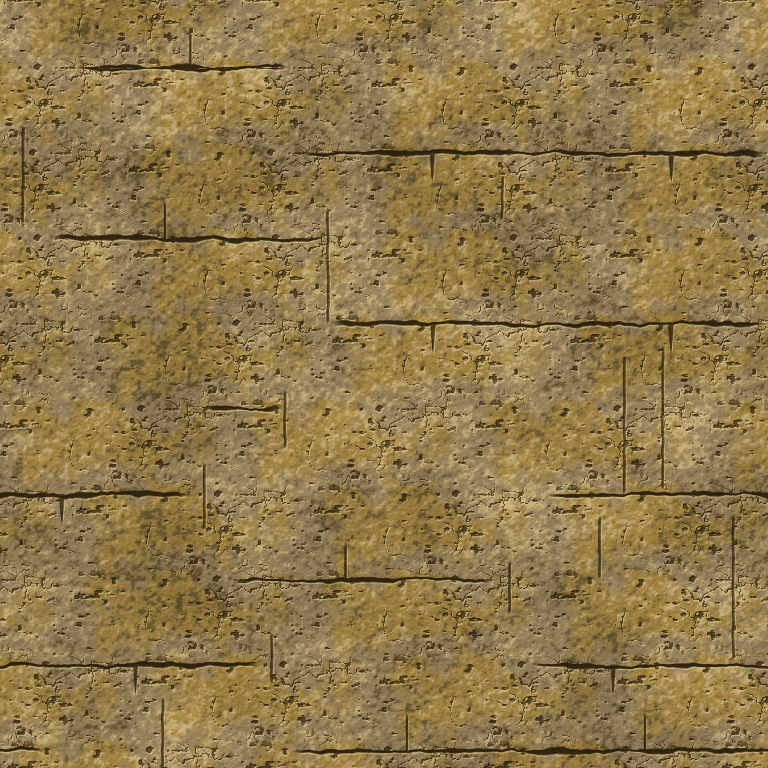
Reproduce this texture procedurally as a WebGL 2 fragment shader.

```glsl
#version 300 es
precision highp float;

uniform vec2 u_resolution;
out vec4 fragColor;

const float COURSES = 9.0;
const float MOTIF = 0.31;   // width of the repeating stone face
const vec3 OCHRE = vec3(0.61, 0.495, 0.245);
const vec3 TAN = vec3(0.57, 0.49, 0.35);
const vec3 PALE = vec3(0.66, 0.58, 0.40);
const vec3 UMBER = vec3(0.45, 0.38, 0.22);
const vec3 GAP = vec3(0.15, 0.11, 0.035);

// Per course: bed joint start, bed joint length, face offset
const vec3 BEDS[9] = vec3[9](
  vec3(0.098, 0.28, 0.214), vec3(0.39, 0.61, 0.208), vec3(0.065, 0.36, 0.214),
  vec3(0.43, 0.57, 0.163), vec3(0.26, 0.11, 0.039), vec3(0.71, 0.54, 0.139),
  vec3(0.30, 0.345, 0.137), vec3(0.69, 0.65, 0.224), vec3(0.38, 0.68, 0.05));

// Upright joints: x, top in courses, length in courses
const vec3 HEADS[12] = vec3[12](
  vec3(0.03, 0.67, 1.17), vec3(0.427, 1.64, 1.36), vec3(0.654, 1.25, 0.55),
  vec3(0.371, 3.77, 0.7), vec3(0.863, 3.25, 1.7), vec3(0.813, 3.36, 1.64),
  vec3(0.266, 4.62, 0.8), vec3(0.781, 5.24, 0.76), vec3(0.955, 5.24, 1.7),
  vec3(0.664, 5.77, 0.64), vec3(0.354, 6.61, 0.62), vec3(0.212, 7.37, 0.88));

float hash(vec2 p) {
  return fract(sin(dot(p, vec2(127.1, 311.7))) * 43758.5453);
}

// Value noise that wraps along x
float noise(vec2 p, float period) {
  vec2 i = floor(p), f = fract(p);
  f = f * f * (3.0 - 2.0 * f);
  float a = mod(i.x, period), b = mod(i.x + 1.0, period);
  return mix(mix(hash(vec2(a, i.y)), hash(vec2(b, i.y)), f.x),
             mix(hash(vec2(a, i.y + 1.0)), hash(vec2(b, i.y + 1.0)), f.x), f.y);
}

float fbm(vec2 p, float period) {
  float sum = 0.0, amp = 0.533;
  for (int i = 0; i < 4; i++) {
    sum += amp * noise(p, period);
    p *= 2.0;
    period *= 2.0;
    amp *= 0.5;
  }
  return sum;
}

float wrapNear(float x) { return x - floor(x + 0.5); }

float spot(vec2 q, vec2 centre, vec2 size) {
  vec2 d = vec2(wrapNear(q.x - centre.x), q.y - centre.y) / size;
  return exp(-dot(d, d));
}

float span(float t, float len, float soft) {
  return smoothstep(0.0, soft, t) * (1.0 - smoothstep(len - soft, len, t));
}

float line(float d, float halfWidth) {
  return 1.0 - smoothstep(halfWidth * 0.5, halfWidth + 0.001, abs(d));
}

// One stone face: height, cavity, ochre stain
vec3 stone(vec2 q) {
  vec2 g = q * vec2(28.0, 10.0);
  float crag = spot(q, vec2(0.47, 0.1), vec2(0.08, 0.4));
  float swirl = spot(q, vec2(0.0, 0.1), vec2(0.05, 0.18));
  float broad = fbm(g * 0.5, 14.0);
  float fine = fbm(g * 2.0 + 7.3, 56.0);
  float pits = smoothstep(0.68, 0.79, fbm(g * vec2(1.0, 1.5) + 19.0, 28.0) + 0.1 * (crag + swirl));
  float vein = abs(fbm(g * 0.5 + 31.0, 14.0) - 0.5);
  float broken = smoothstep(0.6, 0.85, noise(g * 0.25 + 3.7, 7.0) + 0.45 * (crag + swirl));
  float crack = broken * (1.0 - smoothstep(0.002, 0.018 + 0.03 * crag, vein));
  float cavity = max(pits, crack);
  float stain = fbm(g * 0.25 + 5.0, 7.0) + 0.22 * spot(q, vec2(0.25, 0.3), vec2(0.16, 0.4));
  return vec3(0.65 * broad + 0.25 * fine - 0.3 * cavity, cavity, stain);
}

// Partial bed joints, their short stubs, and upright joints
float joints(float x, float v) {
  float k = floor(v + 0.5);
  int bed = int(mod(k, COURSES));
  vec3 b = BEDS[bed];
  float along = mod(x - b.x, 1.0), below = v - k;
  float wobble = (fbm(vec2(x * 36.0, k * 7.0), 36.0) - 0.5) * 0.009;
  float thick = 0.0008 + 0.006 * pow(fbm(vec2(x * 28.0, k * 5.0), 28.0), 2.0);
  float inside = span(along, b.y, 0.02);
  float ink = inside * line(below / COURSES + wobble, thick);

  bool notch = bed % 2 == 1;
  float stubX = notch ? BEDS[(bed + 8) % 9].z + 0.04 : b.x + 0.15;
  float reach = notch ? below / 0.35 : -below / 0.45;
  float stub = line(wrapNear((x - stubX) / MOTIF) * MOTIF + (notch ? wobble * 0.5 : 0.0),
                    notch ? 0.004 * (1.0 - reach) : 0.0012);
  ink = max(ink, 0.8 * inside * stub * smoothstep(-0.05, 0.02, reach) * (1.0 - smoothstep(0.8, 1.0, reach)));

  float sway = (noise(vec2(v * 8.0, 4.0), 72.0) - 0.5) * 0.0015;
  for (int i = 0; i < 12; i++) {
    float down = mod(v - HEADS[i].y, COURSES);
    ink = max(ink, 0.7 * span(down, HEADS[i].z, 0.05) * line(wrapNear(x - HEADS[i].x) + sway, 0.0016));
  }
  return ink;
}

// Neighbouring courses fade into each other where no joint divides them
vec3 wall(vec2 p) {
  float v = mod((1.0 - p.y) * COURSES - 0.797, COURSES);
  int course = int(v);
  float f = fract(v);
  vec3 upper = stone(vec2((p.x - BEDS[course].z) / MOTIF, f));
  vec3 lower = stone(vec2((p.x - BEDS[(course + 1) % 9].z) / MOTIF, f - 1.0));
  vec3 s = mix(upper, lower, smoothstep(0.8, 1.0, f));
  float joint = joints(p.x, v);
  return vec3(s.x - 0.3 * joint, max(s.y * 0.7, joint), s.z);
}

void main() {
  vec2 p = gl_FragCoord.xy / u_resolution;
  vec3 surface = wall(p);
  float slope = surface.x - wall(p + vec2(-0.0012, 0.0017)).x;
  float grain = fbm(p * 150.0, 150.0) - 0.5;
  float weather = fbm(p * 9.0 + 2.0, 9.0) - 0.5;

  // Stained stone, mottled by grain and lit from the upper left
  vec3 color = mix(TAN, OCHRE, smoothstep(0.4, 0.66, surface.z + grain * 0.25));
  float light = grain * 0.75 + slope + weather * 0.4;
  color = mix(color, PALE, smoothstep(0.03, 0.25, light));
  color = mix(color, UMBER, smoothstep(0.07, 0.27, -light));
  color *= 1.0 + clamp(slope * 1.4, -0.3, 0.14) + grain * 0.15 + weather * 0.35;
  color = mix(color, GAP, surface.y * 0.9);
  fragColor = vec4(color, 1.0);
}
```
